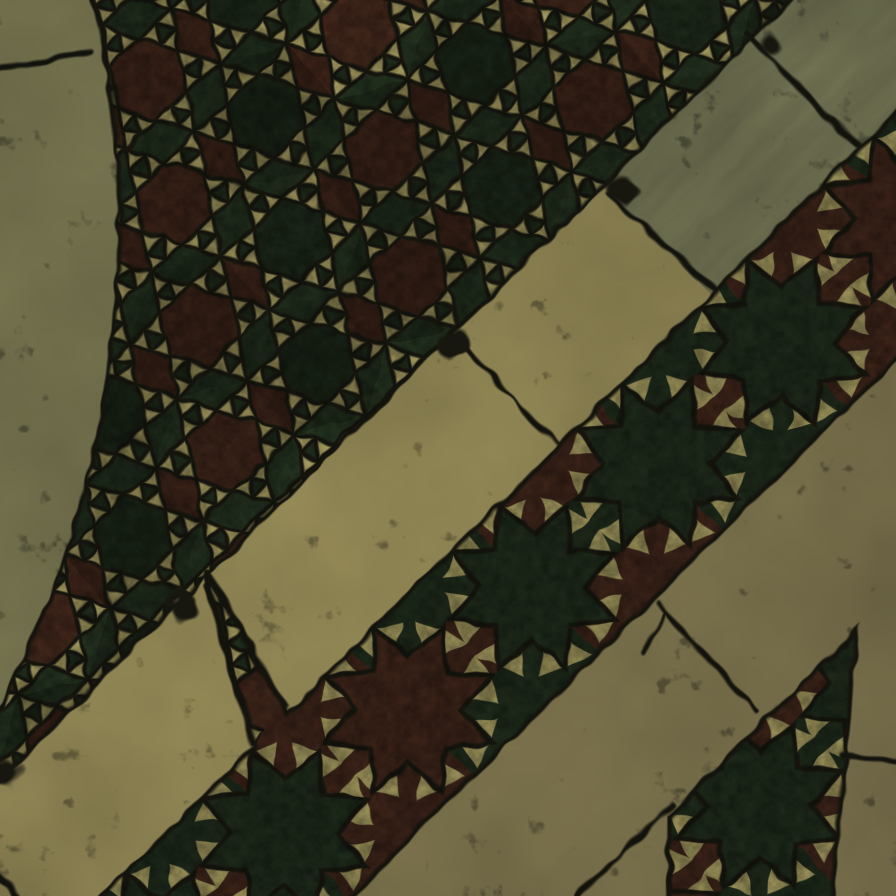
This texture is drawn by a Shadertoy shader. Its source:

```glsl
// Worn inlaid floor: marble slabs, a hexagon mosaic and a diagonal band of eight-point stars.

const vec3 GROUT = vec3(0.075, 0.075, 0.05);
const vec3 GREEN = vec3(0.095, 0.135, 0.085);
const vec3 RED = vec3(0.195, 0.115, 0.08);
const vec3 IVORY = vec3(0.50, 0.47, 0.29);
const float STAR_CELL = 0.1948;

float hash(vec2 p) {
    vec3 q = fract(p.xyx * 0.1031);
    q += dot(q, q.yzx + 33.33);
    return fract((q.x + q.y) * q.z);
}

float noise(vec2 p) {
    vec2 i = floor(p), f = fract(p);
    f = f * f * (3.0 - 2.0 * f);
    return mix(mix(hash(i), hash(i + vec2(1, 0)), f.x),
               mix(hash(i + vec2(0, 1)), hash(i + 1.0), f.x), f.y);
}

float fbm(vec2 p) {
    float sum = 0.0, amp = 0.5;
    for (int i = 0; i < 4; i++) {
        sum += amp * noise(p);
        p = p * 2.03 + 17.0;
        amp *= 0.5;
    }
    return sum;
}

vec2 rotate(vec2 p, float a) {
    return vec2(cos(a) * p.x + sin(a) * p.y, cos(a) * p.y - sin(a) * p.x);
}

float segment(vec2 p, vec2 a, vec2 b) {
    vec2 d = b - a;
    return length(p - a - d * clamp(dot(p - a, d) / dot(d, d), 0.0, 1.0));
}

// Distance to a line, positive on the right going from a to b
float side(vec2 p, vec2 a, vec2 b) {
    vec2 d = normalize(b - a);
    return dot(p - a, vec2(d.y, -d.x));
}

// Hexagons ringed by split triangles, with rhombi between them
vec3 hexMosaic(vec2 p, float aa) {
    vec2 s = inverse(mat2(0.1315, -0.0404, 0.0286, -0.138)) * (p - vec2(0.3255, 0.7331));
    vec2 e = vec2(s.x + 0.5 * s.y, 0.866 * s.y);
    vec2 period = vec2(1.0, 1.732);
    vec2 g = mod(e + 0.5 * period, period) - 0.5 * period;
    vec2 h = mod(e, period) - 0.5 * period;
    if (dot(h, h) < dot(g, g)) g = h;
    vec2 id = e - g;
    float column = floor(id.x - id.y / 1.732 + 0.5);

    float sector = floor(atan(g.y, g.x) / 1.0472);
    vec2 q = rotate(g, (sector + 0.5) * 1.0472);
    float base = q.x - 0.2887;
    float slope = (0.5774 - q.x) * 0.5, rise = abs(q.y) * 0.866;
    float flank = slope - rise;
    float corner = max(base, slope + rise) - 0.1443;

    vec3 tile = mod(column, 2.0) > 0.5 ? RED : GREEN * 0.9;
    float edge = -base;
    if (base > 0.0 && flank > 0.0) {
        tile = corner > 0.0 ? IVORY : GREEN;
        edge = min(min(base, flank), abs(corner));
    } else if (base > 0.0) {
        float kind = mod(sector + step(0.0, q.y), 3.0);
        tile = kind > 1.5 ? RED * 0.95 : GREEN * 1.1;
        edge = -flank;
    }
    tile *= 0.85 + 0.3 * hash(floor(id * 4.0 + 0.5) + 60.0);
    return mix(GROUT, tile, smoothstep(0.005, 0.02 + aa / 0.2, edge));
}

// Row of eight-point stars; q.x runs along the row, q.y across it
vec3 starRow(vec2 q, float aa) {
    q /= STAR_CELL;
    float index = floor(q.x + 0.5);
    q.x -= index;
    float joint = index + step(0.0, q.x);
    float turn = floor(atan(q.y, q.x) / 0.7854 + 0.5);
    vec2 f = rotate(q, turn * 0.7854);
    vec2 notch = vec2(f.x - 0.305, abs(f.y));
    float outside = dot(notch, vec2(0.766, -0.642));
    float run = dot(notch, vec2(0.642, 0.766));

    vec3 star = mod(index, 4.0) < 0.5 ? RED : GREEN;
    bool isSquare = mod(turn, 4.0) < 0.5;
    bool isRed = isSquare ? abs(mod(joint, 4.0) - 2.0) > 0.5 : mod(joint, 2.0) < 0.5;
    vec3 col = mix(star, isRed ? RED : GREEN, step(0.0, outside));
    float soft = aa / STAR_CELL;
    col = mix(GROUT, col, smoothstep(0.005, 0.015 + soft, abs(outside)));
    float wedge = min(outside - 0.012, 0.078 * (1.0 - outside / 0.13) - abs(run - 0.165));
    return mix(col, IVORY, smoothstep(-0.5 * soft, soft, wedge));
}

// Nearest crack; each entry holds two end points
float cracks(vec2 p) {
    vec4 ends[11] = vec4[11](vec4(0.833, 0.961, 0.957, 0.837), vec4(0.677, 0.785, 0.797, 0.677),
        vec4(0.521, 0.609, 0.622, 0.505), vec4(0.232, 0.362, 0.319, 0.212),
        vec4(0.232, 0.345, 0.28, 0.169), vec4(0.733, 0.326, 0.846, 0.206),
        vec4(0.742, 0.316, 0.72, 0.273), vec4(0.645, 0.0, 0.749, 0.102),
        vec4(0.94, 0.156, 1.0, 0.151), vec4(0.0, 0.922, 0.102, 0.943), vec4(0.0, 0.023, 0.02, 0.0));
    float d = 1.0;
    for (int i = 0; i < 11; i++) d = min(d, segment(p, ends[i].xy, ends[i].zw));
    return d;
}

// Slab colour: cool at the left and upper right, warm under the light
vec3 marble(vec2 p, vec2 band, float strip, float disc) {
    vec2 lamp = p - vec2(0.35, 0.4);
    float light = exp(-2.2 * dot(lamp, lamp));
    vec3 col = mix(vec3(0.41, 0.38, 0.26), vec3(0.48, 0.445, 0.295), light);
    if (strip < 0.0) {
        vec3 grey = vec3(0.39, 0.395, 0.285) * (0.87 + 0.28 * fbm(band * vec2(6.0, 45.0)));
        col = mix(vec3(0.47, 0.435, 0.28), vec3(0.55, 0.51, 0.32), light);
        col = mix(col, grey, step(1.036, band.x));
    }
    if (disc < 0.0) col = vec3(0.435, 0.425, 0.29);
    float stain = smoothstep(0.66, 0.8, fbm(p * 38.0));
    return col * (0.9 + 0.2 * fbm(p * 9.0)) * (1.0 - 0.3 * stain);
}

void mainImage(out vec4 fragColor, in vec2 fragCoord) {
    vec2 uv = fragCoord / iResolution.xy;
    float aa = 1.5 / iResolution.y;
    vec2 p = uv + 0.006 * (vec2(noise(uv * 60.0), noise(uv * 60.0 + 40.0)) - 0.5);
    vec2 band = vec2(dot(p, vec2(0.712, 0.702)), dot(p, vec2(-0.702, 0.712)));

    // Slab outlines
    float disc = length(p - vec2(-1.0156, 0.7461)) - 1.1458;
    float strip = abs(band.y - 0.0064) - 0.084;
    float gap = max(side(p, vec2(0.319, 0.212), vec2(0.232, 0.362)),
                    side(p, vec2(0.232, 0.345), vec2(0.28, 0.169)));
    float inset = max(max(band.y + 0.458, 0.744 - p.x), p.x - 0.932 - 0.09 * p.y);
    float slab = min(min(disc, max(strip, -gap)), max(band.y + 0.278, -inset));

    // Mosaic between the slabs
    vec3 col;
    if (band.y > -0.0777) col = hexMosaic(p, aa);
    else if (band.y > -0.3) col = starRow(band - vec2(0.471, -0.172), aa);
    else col = starRow(band - vec2(0.4792, -0.522), aa);
    col *= 0.7 + 0.6 * fbm(uv * 110.0);
    col = mix(GROUT, col, smoothstep(0.002, 0.006 + aa, slab));
    col = mix(marble(uv, band, strip, disc), col, smoothstep(-aa, aa, slab));

    // Cracks and broken corners
    float crack = cracks(p) - 0.001 - 0.003 * noise(uv * 45.0);
    col = mix(GROUT, col, smoothstep(-aa, 1.5 * aa, crack));
    vec3 chips[5] = vec3[5](vec3(0.508, 0.616, 0.021), vec3(0.69, 0.79, 0.018),
        vec3(0.205, 0.327, 0.016), vec3(0.862, 0.95, 0.012), vec3(0.007, 0.14, 0.016));
    for (int i = 0; i < 5; i++) {
        float chip = length(uv - chips[i].xy) - chips[i].z * (0.4 + 1.1 * noise(uv * 70.0));
        col = mix(GROUT * 1.2, col, smoothstep(-0.004, 0.004, chip));
    }
    fragColor = vec4(col, 1.0);
}
```
